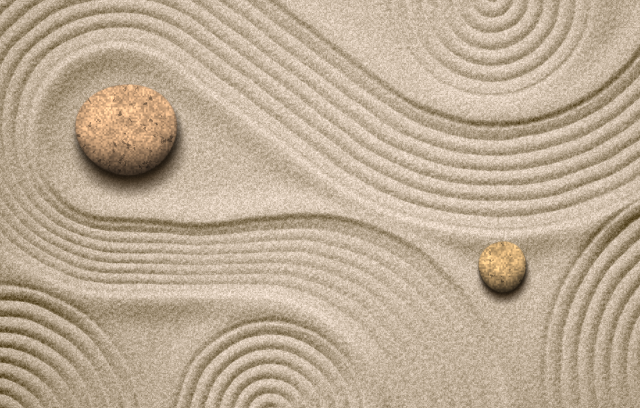
This texture is drawn by a Shadertoy shader. Its source:

```glsl
// Raked sand garden with two pebbles, seen from above.
// A winding ribbon (arcs joined by straight runs) and four ring sets form a
// height field, lit from its slope; pebbles are shaded ellipsoids with shadows.

float hash(vec2 p) {
    vec3 q = fract(vec3(p.xyx) * 0.1031);
    q += dot(q, q.yzx + 33.33);
    return fract((q.x + q.y) * q.z);
}

float noise(vec2 p) {
    vec2 i = floor(p), f = fract(p);
    f = f * f * (3.0 - 2.0 * f);
    return mix(mix(hash(i), hash(i + vec2(1, 0)), f.x),
               mix(hash(i + vec2(0, 1)), hash(i + vec2(1, 1)), f.x), f.y);
}

float fbm(vec2 p) {
    float sum = 0.0, amp = 0.5;
    for (int i = 0; i < 4; i++) {
        sum += amp * noise(p);
        p = mat2(1.6, 1.3, -1.3, 1.6) * p + 7.3;
        amp *= 0.5;
    }
    return sum;
}

// Rounded crests with narrow valleys, one per unit
float groove(float x) {
    float s = sin(3.14159 * x);
    return sqrt(s * s + 0.03);
}

// Bank of sand at an edge: steep inside (d > 0), gentle outside
float bank(float d) {
    float k = (d + 0.06) / (d > -0.06 ? 0.095 : 0.22);
    return exp(-k * k);
}

float rings(vec2 p, vec2 centre, float radius, float spacing, float depth) {
    float d = radius - length(p - centre);
    return 0.014 * bank(d) + depth * smoothstep(-0.01, 0.06, d) * groove(d / spacing);
}

// Ribbon: xy are distances to its two edges, z the rake strength, w the inner depth
vec4 ribbon(vec2 p) {
    vec2 along = vec2(0.8, 0.6);
    vec2 v = p - vec2(5.95, -0.65), l = p - vec2(1.42, 1.6);

    // Turn around the large pebble
    if (l.x < 0.0 || dot(l, along) < 0.0) {
        float r = length(l);
        float width = mix(1.3, 0.872, smoothstep(-0.8, 1.0, l.y / max(r, 0.001)));
        vec2 e = vec2(r - 1.068, 1.068 + width - r);
        return vec4(e, 1.0, min(e.x, e.y));
    }
    // Diagonal run into the wide valley on the right
    float s = dot(v, along) > 0.0 ? length(v) : dot(v, vec2(-0.6, 0.8));
    vec2 upper = vec2(3.45 - s, s - 2.15);

    // Level run into the arch at the bottom
    float u = clamp(l.x / 2.18, 0.0, 1.0), bump = sin(3.14159 * u);
    float rim = mix(2.668, 2.6, u) + 0.08 * bump * bump;
    vec2 lower = vec2(p.x < 3.6 ? p.y - rim : 2.48 - length(p - vec2(3.6, 5.08)),
                      p.x < 2.95 ? 3.54 - p.y : length(p - vec2(2.95, 5.3)) - 1.76);

    // Blend the depths where the two runs come close
    float a = min(upper.x, upper.y), b = min(lower.x, lower.y);
    float near = max(0.2 - abs(a - b), 0.0) * smoothstep(1.42, 2.2, p.x);
    float strength = 1.0 - 0.45 * smoothstep(1.42, 2.4, p.x);
    return vec4(a > b ? upper : lower, a > b ? 1.0 : strength, max(a, b) + near * near);
}

float sandHeight(vec2 p) {
    p += 0.025 * (vec2(noise(p * 3.0), noise(p * 3.0 + 40.0)) - 0.5);
    vec4 r = ribbon(p);
    float width = max(r.x + r.y, 0.1);
    float h = 0.026 * bank(r.w);
    h += 0.0068 * width * r.z * smoothstep(-0.01, 0.07, r.w) * groove(7.0 * r.x / width);
    h += rings(p, vec2(5.9, -0.05), 1.22, 0.19, 0.009);
    h += rings(p, vec2(-0.05, 5.2), 1.78, 0.19, 0.016);
    h += rings(p, vec2(3.25, 5.0), 1.14, 0.175, 0.011);
    h += rings(p, vec2(8.86, 4.4), 2.33, 0.2, 0.012);
    return h + 0.0014 * noise(p * 28.0);
}

void pebble(inout vec3 colour, vec2 p, vec2 centre, vec2 radii, vec3 tint, float pixel) {
    // Soft thrown shadow, then a tight contact shadow
    vec2 q = (p - centre) / radii;
    float thrown = length(q - vec2(0.06, 0.36));
    colour *= 1.0 - vec3(0.70, 0.75, 0.82) * (1.0 - smoothstep(0.7, 1.25, thrown));
    colour *= 1.0 - 0.45 * (1.0 - smoothstep(0.92, 1.12, length(q - vec2(0.02, 0.08))));

    // Slightly uneven rounded body with speckles and pits
    q *= 1.0 + 0.02 * sin(3.0 * atan(q.y, q.x) + 0.5);
    float r = length(q);
    vec3 facing = vec3(q, sqrt(max(1.0 - r * r, 0.0)));
    float light = dot(facing, normalize(vec3(-0.1, -0.8, 0.75)));
    vec3 stone = tint * (0.27 + 0.73 * smoothstep(-0.6, 0.75, light));
    stone *= 0.78 + 0.45 * fbm(p * 9.0);
    stone *= 0.80 + 0.40 * noise(p * 50.0);
    stone *= 1.0 - 0.35 * smoothstep(0.62, 0.75, fbm(p * 16.0 + 5.0));
    float edge = pixel / min(radii.x, radii.y);
    colour = mix(stone, colour, smoothstep(1.0 - edge, 1.0 + edge, r));
}

void mainImage(out vec4 fragColor, in vec2 fragCoord) {
    // Canvas spans 7.68 by 4.9 units, y pointing down
    vec2 uv = fragCoord / iResolution.xy;
    vec2 p = vec2(uv.x, 1.0 - uv.y) * vec2(7.68, 4.9);
    // Slope lighting from above, a little from the left
    float e = 0.012, h = sandHeight(p);
    vec2 slope = vec2(sandHeight(p + vec2(e, 0)) - h, sandHeight(p + vec2(0, e)) - h) / e;
    float lit = dot(slope, vec2(0.38, 0.93));
    vec2 off = (p - vec2(4.2, 1.7)) / 4.0;
    float tone = 0.815 - 0.1 * dot(off, off);
    tone += lit > 0.0 ? 0.13 * (1.0 - exp(-lit * 8.0)) : 1.45 * lit;
    // Grain
    tone += 0.15 * (noise(p * 60.0) - 0.5) + 0.09 * (hash(floor(p * 75.0)) - 0.5);
    tone = max(tone, 0.24);
    vec3 colour = tone - vec3(0.0, 0.068, 0.155 - 0.12 * (tone - 0.75));
    float pixel = 4.9 / iResolution.y;
    pebble(colour, p, vec2(1.52, 1.55), vec2(0.61, 0.545), vec3(0.88, 0.70, 0.53), pixel);
    pebble(colour, p, vec2(6.03, 3.2), vec2(0.285, 0.305), vec3(0.88, 0.72, 0.50), pixel);
    fragColor = vec4(colour, 1.0);
}
```
